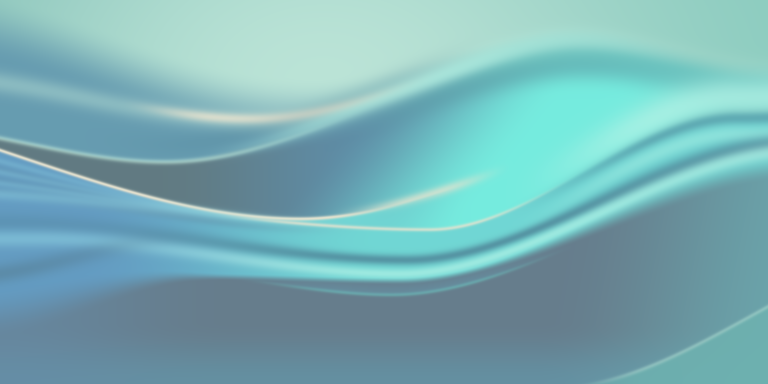
Write a Shadertoy shader that draws this background.

```glsl
const vec3 MIST   = vec3(0.73, 0.89, 0.84);
const vec3 SAGE   = vec3(0.47, 0.72, 0.69);
const vec3 STEEL  = vec3(0.40, 0.61, 0.69);
const vec3 TEAL   = vec3(0.42, 0.76, 0.74);
const vec3 CYAN   = vec3(0.46, 0.92, 0.87);
const vec3 AZURE  = vec3(0.39, 0.61, 0.76);
const vec3 OLIVE  = vec3(0.38, 0.48, 0.51);
const vec3 SHADOW = vec3(0.37, 0.55, 0.65);
const vec3 SLATE  = vec3(0.40, 0.49, 0.55);
const vec3 CREASE = vec3(0.30, 0.50, 0.58);
const vec3 FOAM   = vec3(0.70, 0.95, 0.90);
const vec3 CREAM  = vec3(0.91, 0.89, 0.81);
const int  FOLDS  = 4;

// Height of a curve easing through four levels h at the positions at
float flow(float x, vec4 at, vec4 h) {
    return h.x + (h.y - h.x) * smoothstep(at.x, at.y, x)
               + (h.z - h.y) * smoothstep(at.y, at.z, x)
               + (h.w - h.z) * smoothstep(at.z, at.w, x);
}

// Coverage of the area below a curve, d being the height above it
float under(float d, float blur) {
    blur = max(blur, 1.0 / iResolution.y);
    return 1.0 - smoothstep(-blur, blur, d);
}

float glow(float d, float width) {
    width = max(width, 0.8 / iResolution.y);
    return exp(-d * d / (width * width));
}

// Rises over r.xy and falls over r.zw
float span(float x, vec4 r) {
    return smoothstep(r.x, r.y, x) * (1.0 - smoothstep(r.z, r.w, x));
}

vec3 backdrop(vec2 p) {
    vec2 q = (p - vec2(0.42, 0.78)) * vec2(2.1, 1.5);
    vec3 base = mix(SAGE, vec3(0.51, 0.78, 0.73), p.x);
    return mix(base, MIST, exp(-dot(q, q)));
}

// Soft sheet at the top, with its crest to the right
vec3 upperSheet(vec3 col, vec2 p, float c) {
    float x = p.x;
    float a = p.y - flow(x, vec4(-0.1, 0.39, 0.75, 1.0), vec4(0.97, 0.73, 0.914, 0.83));
    float b = p.y - flow(x, vec4(-0.1, 0.33, 0.78, 1.05), vec4(0.80, 0.685, 0.89, 0.81));
    float right = smoothstep(0.35, 0.7, x);
    col = mix(col, mix(STEEL, TEAL, right), under(a + 0.02, mix(0.09, 0.035, right)));
    col = mix(col, FOAM, 0.45 * glow(a + 0.02, 0.03) * span(x, vec4(0.4, 0.6, 0.7, 0.95)));
    col = mix(col, MIST, 0.42 * glow(b, 0.028) * (1.0 - 0.7 * right));
    col = mix(col, CREAM, 0.8 * glow(b - 0.005, 0.014) * span(x, vec4(0.15, 0.28, 0.4, 0.58)));
    return mix(col, CREASE, 0.2 * glow(c - 0.045, 0.03) * span(x, vec4(0.1, 0.3, 0.5, 0.65)));
}

// Hollow below the upper sheet, dark at left and bright at right
vec3 hollow(vec3 col, vec2 p, float c) {
    float x = p.x;
    vec3 dark = mix(OLIVE, SHADOW, smoothstep(0.2, 0.48, x));
    float lit = smoothstep(-0.12, 0.13, x - 0.48 - 0.4 * (p.y - 0.45));
    vec3 inner = mix(mix(dark, CYAN, lit), TEAL, 0.8 * smoothstep(0.8, 1.0, x));
    col = mix(col, inner, under(c + 0.05 * smoothstep(0.3, 0.65, x),
                                mix(0.004, 0.065, smoothstep(0.2, 0.6, x))));
    col = mix(col, CREASE, 0.25 * glow(c + 0.045, 0.035) * span(x, vec4(0.4, 0.6, 0.75, 1.0)));
    col = mix(col, MIST, 0.6 * glow(c, 0.007) * (1.0 - smoothstep(0.25, 0.5, x)));
    return mix(col, FOAM, 0.4 * glow(c - 0.01, 0.02) * span(x, vec4(0.25, 0.42, 0.55, 0.75)));
}

// Front sheet with its rim, folds and ridges
vec3 frontSheet(vec3 col, vec2 p) {
    float x = p.x;
    float d = p.y - flow(x, vec4(-0.35, 0.39, 0.95, 1.2), vec4(0.761, 0.43, 0.70, 0.72));
    float e = p.y - flow(x, vec4(-0.1, 0.56, 0.96, 1.2), vec4(0.50, 0.402, 0.70, 0.72));
    float f = p.y - flow(x, vec4(0.0, 0.53, 1.03, 1.2), vec4(0.42, 0.323, 0.625, 0.64));
    float g = p.y - flow(x, vec4(0.05, 0.52, 1.05, 1.2), vec4(0.378, 0.287, 0.61, 0.63));
    float left = 1.0 - smoothstep(0.1, 0.5, x);
    float right = smoothstep(0.65, 0.87, x);
    vec3 body = mix(vec3(0.44, 0.84, 0.83), AZURE, left);
    vec3 light = mix(FOAM, vec3(0.52, 0.78, 0.86), left);

    col = mix(col, FOAM, 0.75 * right * glow(e - 0.045, 0.055));
    col = mix(col, CREAM, 0.7 * glow(d - 0.004, 0.014) * span(x, vec4(0.42, 0.54, 0.57, 0.67)));
    col = mix(col, body, under(d, 0.004) * (1.0 - smoothstep(0.45, 0.62, x)));
    col = mix(col, body, under(e, mix(0.004, 0.012, right)));

    // Folds fanning out at the left
    for (int i = 1; i < FOLDS; i++) {
        float fold = mix(d, e, float(i) / float(FOLDS));
        col = mix(col, light, 0.35 * left * glow(fold, 0.009));
        col = mix(col, SHADOW, 0.3 * left * glow(fold + 0.02, 0.012));
    }
    col = mix(col, CREAM, 0.95 * glow(d, 0.005) * (1.0 - smoothstep(0.42, 0.58, x)));
    col = mix(col, light, 0.5 * left * glow(e, 0.015));
    col = mix(col, CREAM, 0.75 * glow(e, 0.005) * span(x, vec4(0.27, 0.4, 0.6, 0.76)));
    col = mix(col, CREASE, 0.5 * right * glow(e + 0.008, 0.018));
    col = mix(col, FOAM, 0.4 * right * glow(e + 0.05, 0.022));
    col = mix(col, CREASE, mix(0.75, 0.3, left) * glow(f, mix(0.014, 0.025, max(left, right))));
    return mix(col, light, 0.65 * glow(g, mix(0.013, 0.022, max(left, right))));
}

// Dim floor below the front sheet, with a lifted corner
vec3 lowerFloor(vec3 col, vec2 p) {
    float x = p.x;
    float base = p.y - flow(x, vec4(-0.05, 0.25, 0.52, 1.05), vec4(0.18, 0.28, 0.268, 0.57));
    float hem = p.y - flow(x, vec4(0.2, 0.51, 1.0, 1.2), vec4(0.29, 0.232, 0.50, 0.52));
    float corner = p.y - flow(x, vec4(0.72, 1.25, 1.4, 1.5), vec4(-0.01, 0.38, 0.4, 0.4));
    float left = 1.0 - smoothstep(0.0, 0.3, x);
    float right = smoothstep(0.6, 0.9, x);
    vec3 ground = mix(SLATE, vec3(0.39, 0.58, 0.65), 0.8 * (1.0 - smoothstep(0.0, 0.16, p.y)));
    ground = mix(ground, vec3(0.40, 0.55, 0.66), 0.6 * left);
    ground = mix(ground, vec3(0.42, 0.67, 0.69), 0.85 * smoothstep(0.72, 1.05, x + 0.1 * (0.3 - p.y)));

    col = mix(col, SHADOW * 0.92, 0.6 * left * glow(base - 0.1, 0.025));
    col = mix(col, ground, under(base, 0.01 + 0.06 * left + 0.025 * right));
    float hemFade = span(x, vec4(0.3, 0.45, 0.6, 0.75));
    col = mix(col, STEEL, 0.5 * hemFade * under(hem - 0.02, 0.03) * under(-hem, 0.004) * under(base, 0.01));
    col = mix(col, TEAL, 0.5 * hemFade * glow(hem, 0.005));
    col = mix(col, vec3(0.43, 0.70, 0.69), 0.8 * under(corner, 0.008) * smoothstep(0.7, 0.85, x));
    return mix(col, MIST, 0.4 * glow(corner, 0.006) * smoothstep(0.73, 0.85, x));
}

void mainImage(out vec4 fragColor, in vec2 fragCoord) {
    vec2 p = fragCoord / iResolution.xy;
    float c = p.y - flow(p.x, vec4(-0.15, 0.215, 0.76, 1.05), vec4(0.676, 0.578, 0.87, 0.79));
    vec3 col = backdrop(p);
    col = upperSheet(col, p, c);
    col = hollow(col, p, c);
    col = frontSheet(col, p);
    col = lowerFloor(col, p);
    fragColor = vec4(col, 1.0);
}
```
